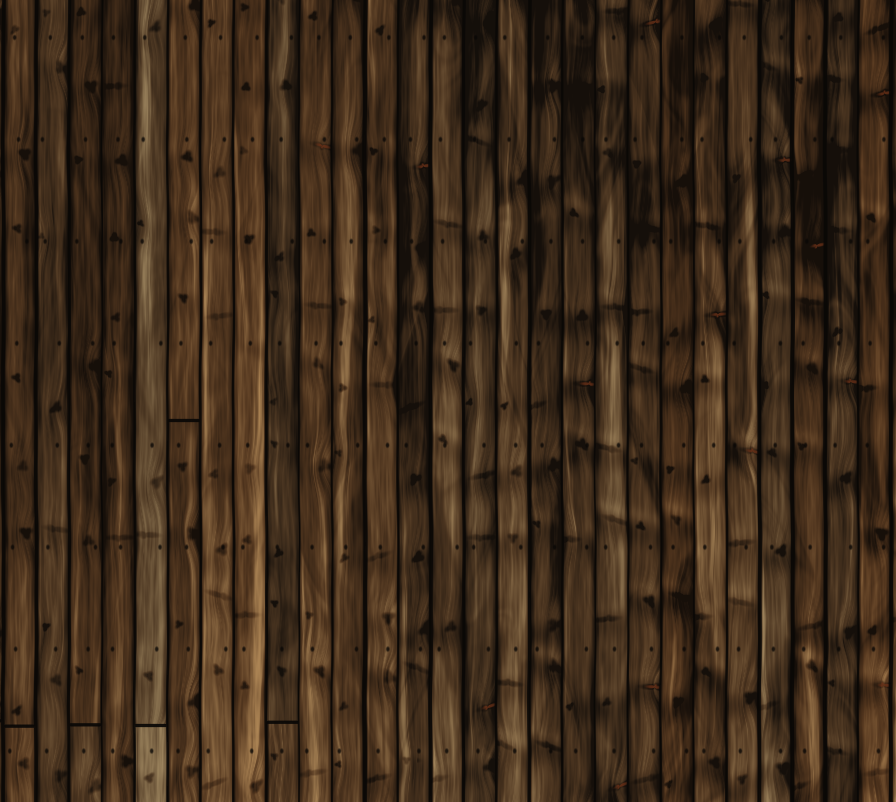
Write a Shadertoy shader that draws this texture.

```glsl
// Dark, scorched timber wall: narrow upright planks with knots, butt joints and nails.
// Each plank is seeded by a hash; layered sines make grain and scorching, cellular
// noise makes the fibres, and a loop over cells along the plank scatters the knots.

const float PLANKS = 27.25;        // planks across the canvas
const float PLANK_SHIFT = 0.10;    // part of a plank cut off at the left
const float KNOT_SPACING = 2.3;    // in plank widths
const float KNOT_CHANCE = 0.78;
const float NAIL_SPACING = 3.1;
const float PALE_PLANK = 4.0;      // one weathered plank
const float BASE_TONE = 0.43;
const vec3 CHAR_COLOR = vec3(0.055, 0.040, 0.028);
const vec3 WOOD_COLOR = vec3(0.315, 0.220, 0.130);
const vec3 SAP_COLOR = vec3(0.660, 0.545, 0.370);
const vec3 AMBER_COLOR = vec3(0.420, 0.190, 0.090);
const vec3 GAP_COLOR = vec3(0.035, 0.027, 0.020);

float hash(vec2 p) {
    return fract(sin(dot(p, vec2(127.1, 311.7))) * 43758.5);
}

// Layered, warped sines, roughly -1 to 1
float waves(vec2 p) {
    float sum = 0.0, amp = 0.6;
    for (int i = 0; i < 4; i++) {
        float k = float(i);
        p += 0.7 * sin(p.yx * 1.3 + k * 2.1);
        sum += amp * sin(p.x + 1.7 * k) * cos(p.y * 0.8 + k);
        p = p * 1.9 + 3.1;
        amp *= 0.65;
    }
    return sum;
}

// Distance to the nearest scattered point
float cellular(vec2 p) {
    vec2 cell = floor(p);
    float nearest = 2.0;
    for (int j = -1; j <= 1; j++)
    for (int i = -1; i <= 1; i++) {
        vec2 c = cell + vec2(i, j);
        vec2 point = c + vec2(hash(c), hash(c + 57.3));
        nearest = min(nearest, length(p - point));
    }
    return nearest;
}

void mainImage(out vec4 fragColor, in vec2 fragCoord) {
    vec2 uv = fragCoord / iResolution.xy;
    float px = PLANKS / iResolution.x;
    float across = uv.x * PLANKS - PLANK_SHIFT;
    float v = fragCoord.y * px;
    across += 0.012 * sin(v * 0.7) + 0.008 * sin(v * 1.9 + 2.0);
    float id = floor(across);
    float u = across - id - 0.5;

    // Butt joints, mostly on the left third
    float hasJoint = step(hash(vec2(id, 8.3)), 0.6) * step(id, 8.5);
    float jointY = (mod(id, 2.0) > 0.5 && id > 4.5 ? 0.475 : 0.09) + 0.012 * hash(vec2(id, 2.7));
    float seed = id + 41.0 * hasJoint * step(uv.y, jointY);
    float right = smoothstep(0.2, 0.75, uv.x);

    // Knots: bend the grain, darken the core, scorch one side and light the other
    float bend = 0.0, core = 0.0, smear = 0.0, glow = 0.0, amber = 0.0;
    float home = floor(v / KNOT_SPACING);
    for (int k = -1; k <= 1; k++) {
        vec2 key = vec2(seed, home + float(k));
        float a = hash(key + 1.7), b = hash(key + 9.1), kind = hash(key + 23.9);
        float present = step(hash(key + 5.3), KNOT_CHANCE);
        vec2 d = vec2(u - (a - 0.5) * 0.7, v - (key.y + 0.2 + 0.6 * b) * KNOT_SPACING);
        d.y += (b - 0.5) * 0.8 * d.x;
        float slash = step(kind, 0.12 + 0.3 * right);
        vec2 size = mix(vec2(0.08 + 0.09 * a), vec2(0.34, 0.085), slash);
        float r = length(d / size) + 0.25 * sin(atan(d.y, d.x) * 3.0 + a * 20.0);
        bend += present * (a - 0.35) * exp(-dot(d * vec2(2.6, 1.5), d * vec2(2.6, 1.5)));
        core += present * (0.35 + 0.65 * kind) * (1.0 - smoothstep(0.5, 1.6, r));
        float s = d.y + 0.22;
        smear += present * exp(-s * s * 5.0) * (0.4 + 0.6 * a);
        s = d.y - 0.28;
        glow += present * exp(-s * s * 14.0) * b;
        amber += present * step(0.8, a) * slash * (1.0 - smoothstep(0.2, 0.9, r));
    }

    // Grain, fibres, sapwood streaks and scorching
    float g = u + 0.55 * bend;
    float grain = waves(vec2(g * 9.0 + seed * 5.3, v * 0.22 + seed * 2.9));
    float fibre = cellular(vec2(g * 9.0 + seed * 17.0, v * 0.9)) - 0.45;
    float sap = smoothstep(0.1, 0.9, waves(vec2(g * 3.5 + seed * 3.7, v * 0.16 + seed)));
    float scorch = smoothstep(-0.2, 0.8, waves(vec2(u * 1.3 + seed * 7.1, v * 0.42 + seed * 1.3)));

    float tone = BASE_TONE + 0.24 * (hash(vec2(seed, 4.1)) - 0.5);
    tone += 0.13 * grain + 0.16 * fibre + 0.26 * sap;
    tone -= mix(0.14, 0.30, right) * scorch + mix(0.10, 0.24, right) * smear;
    tone += mix(0.04, 0.16, right) * glow;
    tone += 0.14 * (1.0 - smoothstep(0.1, 0.9, uv.y)) - 0.03;
    float pale = 1.0 - step(0.5, abs(id - PALE_PLANK));
    tone += 0.27 * pale;
    tone -= 0.45 * min(core, 1.0);

    // Rounded plank edges, with a worn highlight on some
    float edge = 0.5 - abs(u);
    tone -= 0.24 * (1.0 - smoothstep(0.02, 0.20, edge));
    float worn = exp(-pow((u + 0.39) / 0.035, 2.0)) * step(0.5, hash(vec2(seed, 6.6)));
    tone += 0.22 * worn * smoothstep(0.0, 0.6, sin(v * 0.6 + seed * 4.0));

    // Tone to colour
    tone = clamp(tone, 0.04, 1.0);
    vec3 color = mix(CHAR_COLOR, WOOD_COLOR, smoothstep(-0.1, 0.6, tone));
    color = mix(color, SAP_COLOR, smoothstep(0.42, 1.08, tone));
    color *= mix(vec3(1.07, 0.98, 0.90), vec3(0.97, 1.0, 1.05), max(pale, hash(vec2(seed, 7.7))));
    color = mix(color, AMBER_COLOR, 0.75 * min(amber, 1.0));

    // Nails
    float nailRow = floor(v / NAIL_SPACING);
    vec2 nail = vec2((hash(vec2(id, nailRow)) - 0.5) * 0.6, (nailRow + 0.5) * NAIL_SPACING);
    float nailDist = length((vec2(u, v) - nail) * vec2(1.0, 0.7));
    color = mix(color, GAP_COLOR, 0.8 * (1.0 - smoothstep(0.05 - px, 0.05 + px, nailDist)));

    // Gaps between planks and at the joints
    float gapWidth = mix(0.018, 0.058, hash(vec2(floor(across + 0.5), 3.3)));
    float gap = 1.0 - smoothstep(gapWidth - px * 0.5, gapWidth + px, edge);
    float jointDist = abs(uv.y - jointY) * iResolution.y * px;
    gap = max(gap, hasJoint * (1.0 - smoothstep(0.03, 0.04 + px, jointDist)));
    color = mix(color, GAP_COLOR, 0.92 * gap);
    fragColor = vec4(color, 1.0);
}
```
